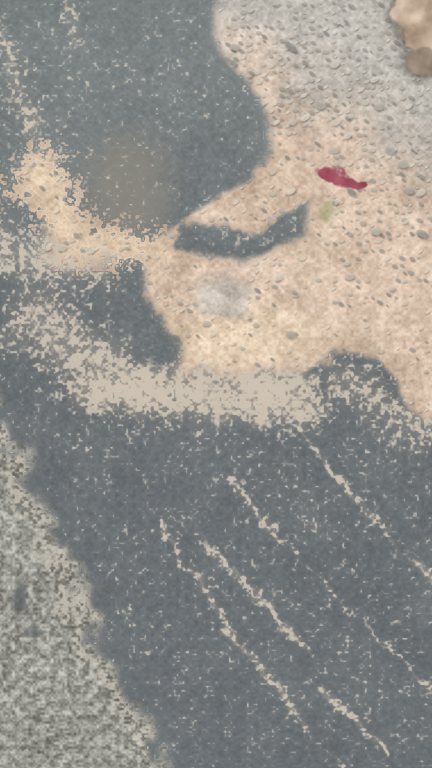
This texture is drawn by a Shadertoy shader. Its source:

```glsl
const float HEIGHT = 7.68;
const vec3 TAR_FAR = vec3(.49, .515, .515), TAR_NEAR = vec3(.425, .445, .458);
const vec3 TAR_DARK = vec3(.38, .40, .41), WARM_TAR = vec3(.565, .545, .51);
const vec3 CLAY = vec3(.835, .745, .665), SAND = vec3(.90, .82, .71);
const vec3 GREY_DIRT = vec3(.765, .745, .715), GRIT = vec3(.86, .81, .735);
const vec3 CONCRETE = vec3(.60, .60, .57), ROCK = vec3(.74, .66, .58);
const vec3 CLOTH = vec3(.59, .28, .34), WEED = vec3(.60, .62, .45);
// Streak segments: start, end
const vec4 STREAKS[8] = vec4[8](
    vec4(1.65, 5.3, 2.2, 6.15), vec4(2.2, 6.15, 3.4, 7.68),
    vec4(2., 5.4, 3.12, 6.52), vec4(2.3, 4.8, 3.4, 6.02),
    vec4(3.4, 6.02, 4.35, 6.95), vec4(3., 4.3, 3.55, 5.05),
    vec4(3.55, 5.05, 4.35, 5.8), vec4(3.2, 6.9, 3.85, 7.5));
// Grit zones: segment, then radius, softness, density
const vec4 ZONES[7] = vec4[7](
    vec4(.4, 3.2, 1.1, 3.8), vec4(.95, 3.85, 3, 3.98), vec4(0, .3, .3, 1.25),
    vec4(.65, 0, .75, .4), vec4(0, 2.5, .9, 2.65), vec4(3.4, 3.75, 4.4, 4.4),
    vec4(2.7, 4.7, 4.2, 6.5));
const vec3 SPREAD[7] = vec3[7](
    vec3(.45, .4, .55), vec3(.34, .36, .76), vec3(.16, .3, .58),
    vec3(.1, .25, .5), vec3(.3, .4, .6), vec3(.3, .45, .58), vec3(.2, .65, .4));

float hash(vec2 p) {
    return fract(sin(dot(p, vec2(127.1, 311.7))) * 43758.5453);
}
float noise(vec2 p) {
    vec2 i = floor(p), f = fract(p);
    f = f * f * (3. - 2. * f);
    return mix(mix(hash(i), hash(i + vec2(1, 0)), f.x),
               mix(hash(i + vec2(0, 1)), hash(i + 1.), f.x), f.y);
}
// Fractal noise centred on zero
float fbm(vec2 p) {
    float sum = -.5, amp = .533;
    for (int i = 0; i < 4; i++) {
        sum += amp * noise(p);
        p = mat2(1.6, 1.2, -1.2, 1.6) * p + 7.3;
        amp *= .5;
    }
    return sum;
}
float capsule(vec2 p, vec4 s) {
    vec2 d = s.zw - s.xy, q = p - s.xy;
    return length(q - d * clamp(dot(q, d) / dot(d, d), 0., 1.));
}
// Centre in xy, radii in zw
float ellipse(vec2 p, vec4 e) {
    return (length((p - e.xy) / e.zw) - 1.) * min(e.z, e.w);
}
float inside(float d, float soft) { return smoothstep(soft, -soft, d); }

// Scattered stones with a shaded lower edge
vec3 pebbles(vec3 col, vec2 p, float scale, float amount, float px) {
    for (int k = 0; k < 9; k++) {
        vec2 id = floor(p * scale) + vec2(k % 3, k / 3) - 1.;
        float seed = hash(id + scale);
        vec2 d = p * scale - id - .25 - .5 * vec2(hash(id + 3.7), hash(id + 8.1));
        d.y += d.x * (seed - .5);
        float r = .1 + .22 * hash(id + 5.9), on = step(hash(id + 11.3), amount);
        vec2 squash = vec2(.8, 1.2);
        float shade = length((d - vec2(.06, .13)) * squash) - r;
        vec3 stone = mix(vec3(.56, .56, .54), vec3(.92, .88, .82), seed);
        col *= 1. - .24 * on * inside(shade, px * scale + .06);
        col = mix(col, stone, .75 * on * inside(length(d * squash) - r, px * scale));
    }
    return col;
}

void mainImage(out vec4 fragColor, in vec2 fragCoord) {
    float px = HEIGHT / iResolution.y;
    vec2 p = vec2(fragCoord.x, iResolution.y - fragCoord.y) * px;
    float broad = fbm(p * 2.3), ragged = fbm(p * 6. + 20.);
    float grain = mix(noise(p * 23.), noise(p * 44. + 9.), .45), fine = grain - .5;
    vec2 w = p + .2 * vec2(ragged, fbm(p * 5. + 41.));

    // Tar surface
    vec3 col = mix(TAR_FAR, TAR_NEAR, smoothstep(.3, 4.2, p.y)) + .06 * broad + .1 * fine;
    col = mix(col, WARM_TAR, .75 * inside(ellipse(w, vec4(1.28, 1.9, .4, .5)), .25));

    // Loose grit and streaks washed down to the right
    float loose = .2, streak = 9.;
    for (int i = 0; i < 7; i++)
        loose = max(loose, SPREAD[i].z * inside(capsule(w, ZONES[i]) - SPREAD[i].x, SPREAD[i].y));
    for (int i = 0; i < 8; i++) streak = min(streak, capsule(w, STREAKS[i]));
    loose = max(loose, (.72 + .5 * broad) * inside(streak - .03, .11)) + .22 * broad;
    vec3 dust = mix(GRIT, CLAY, .5 * inside(abs(p.y - 3.3) - .9, .4));
    col = mix(col, dust, .6 * smoothstep(.2, .95, loose));
    col = mix(col, GRIT, .75 * smoothstep(.86 - loose, 1.2 - loose, grain));

    // Worn concrete and its stains
    float worn = w.x - .47 * (w.y - 4.15) + .35 * ragged;
    vec3 rough = CONCRETE + .46 * fine + .12 * broad;
    rough = mix(rough, GRIT, .6 * inside(abs(worn + .12) - .1, .2) * smoothstep(.3, .6, grain));
    col = mix(col, rough, inside(worn + .3 * fine, .12));
    float stain = min(ellipse(w, vec4(.2, 6, .07, .13)), ellipse(w, vec4(.37, 6.32, .11, .07)));
    col = mix(col, TAR_DARK, .75 * inside(stain + .15 * ragged, .05));

    // Broken face of the hole
    float face = capsule(w, vec4(1.25, 3.1, 1.6, 3.48)) - .15;
    col = mix(col, TAR_DARK + .12 * grain, .8 * inside(face, .07));

    // Exposed dirt, sand arm and tongue of tar
    float left = 2.15 + .55 * smoothstep(.3, 1.3, w.y) - 1.25 * smoothstep(1.45, 2.6, w.y)
               + .35 * smoothstep(2.9, 3.5, w.y);
    float low = 3.72 - .2 * smoothstep(3., 3.4, w.x) + .7 * smoothstep(3.65, 4.3, w.x);
    float arm = min(capsule(w, vec4(.38, 1.75, .75, 2.4)) - .25,
                    capsule(w, vec4(.75, 2.4, 1.5, 2.5)) - .18);
    arm = min(arm, capsule(w, vec4(0, 1.9, .15, 1.9)) - .03);
    float bend = w.x - 2.3;
    float tongue = max(abs(w.y - 2.45 + .5 * bend * bend) - .14, abs(bend - .12) - .64);
    float bare = max(min(max(left - w.x, w.y - low), arm + .4 * fine), -tongue);
    vec3 ground = mix(CLAY, GREY_DIRT, inside(p.y - .55 * p.x + .75 + broad, .8));
    float pale = min(arm, ellipse(w, vec4(2.3, 3.4, .85, .3)));
    ground = mix(ground, SAND, .7 * inside(pale, .25)) + .14 * broad + .14 * ragged + .2 * fine;
    float rubble = .26 + .4 * inside(ellipse(p, vec4(3, .75, 1.1, .65)), .3)
                 + .25 * inside(ellipse(p, vec4(3.9, 1.9, .6, .7)), .3);
    ground = pebbles(ground, p, 13., rubble, px);
    ground = pebbles(ground, p + 3.3, 7., rubble * .4, px);
    col = mix(col, ground, inside(bare + .15 * ragged + .12 * fine, .07));
    float rim = max(abs(tongue + .05) - .04, 2.42 - w.y);
    col = mix(col, TAR_DARK, .5 * inside(rim, .05));

    // Slab, boulder, cloth and weed
    float slab = ellipse(w, vec4(2.25, 2.98, .28, .2));
    col = mix(col, GREY_DIRT + .03 + .35 * ragged + .15 * fine, .7 * inside(slab, .08));
    float boulder = ellipse(w, vec4(4.32, .15, .38, .38)), foot = ellipse(w, vec4(4.25, .6, .19, .15));
    col *= 1. - .35 * inside(min(boulder, foot) - .04, .06);
    col = mix(col, ROCK + .4 * ragged, inside(boulder, .03));
    col = mix(col, ROCK * .8 + .3 * ragged, inside(foot, .03));
    float cloth = capsule(w, vec4(3.25, 1.73, 3.62, 1.84)) - .055;
    col = mix(col, CLOTH + .35 * ragged, inside(cloth, .02));
    col = mix(col, WEED, .6 * inside(ellipse(w, vec4(3.29, 2.1, .09, .07)), .05));
    fragColor = vec4(clamp(col, 0., 1.), 1.);
}
```
